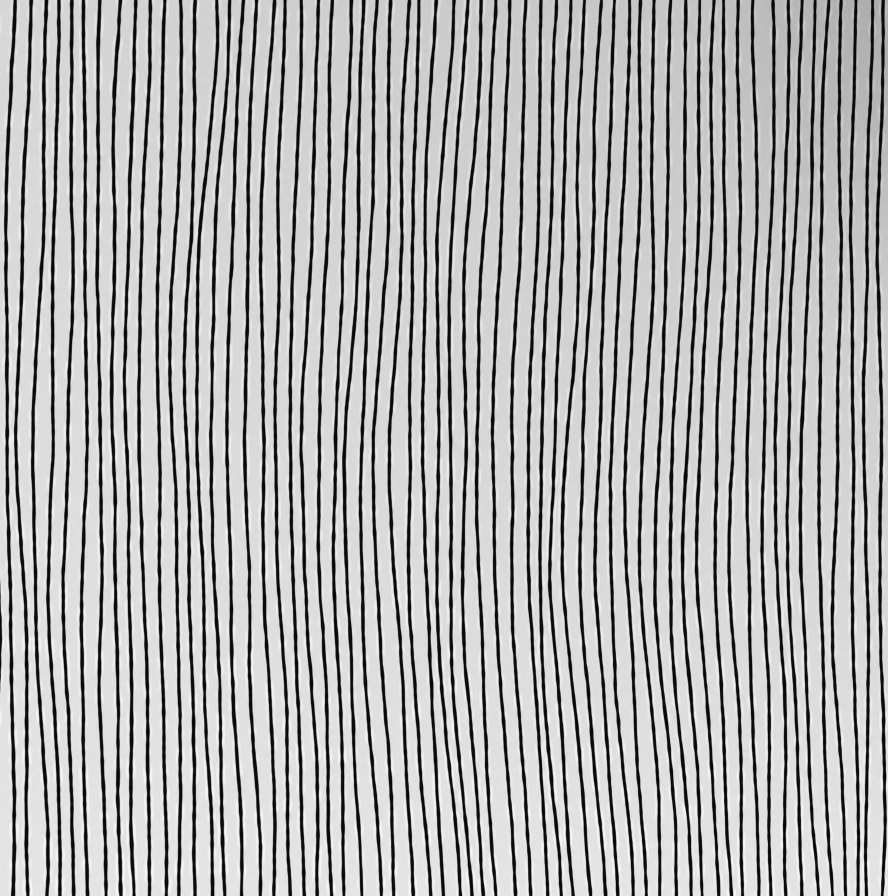
A Shadertoy shader for this pattern:

```glsl
// Hand-drawn vertical ink lines, wavering side by side on softly shaded grey paper.

#define LINE_COUNT 60.0     // lines across the canvas
#define HALF_WIDTH 0.00178  // half the pen width, in canvas widths
#define ROUGHNESS 0.0007    // unevenness of the pen width
#define LEAN 0.024          // shared drift to the right at top and bottom
#define SWAY 0.75           // slow wander shared by neighbours, in spacings
#define WOBBLE 0.42         // wander of each single line, in spacings
#define TREMOR 0.06         // small shake of the hand, in spacings
#define RIM_LIGHT 0.07      // brightness of the flecks beside the ink
#define INK_COLOR vec3(0.04)
#define PAPER_COLOR vec3(0.895)

vec2 hashGradient(vec2 cell) {
    vec3 p = fract(cell.xyx * vec3(0.1031, 0.1030, 0.0973));
    p += dot(p, p.yzx + 33.33);
    float angle = 6.28318 * fract((p.x + p.y) * p.z);
    return vec2(cos(angle), sin(angle));
}

float gradientNoise(vec2 p) {
    vec2 cell = floor(p), f = fract(p);
    vec2 u = f * f * f * (f * (f * 6.0 - 15.0) + 10.0);
    float a = dot(hashGradient(cell), f);
    float b = dot(hashGradient(cell + vec2(1, 0)), f - vec2(1, 0));
    float c = dot(hashGradient(cell + vec2(0, 1)), f - vec2(0, 1));
    float d = dot(hashGradient(cell + vec2(1, 1)), f - vec2(1, 1));
    return mix(mix(a, b, u.x), mix(c, d, u.x), u.y);
}

// Drift common to all lines, weakest at the left and right borders
float sharedBend(vec2 uv) {
    float top = smoothstep(0.45, 1.1, uv.y);
    float bottom = 1.0 - smoothstep(-0.1, 0.42, uv.y);
    float reach = mix(0.2, 1.0, 4.0 * uv.x * (1.0 - uv.x));
    return LEAN * reach * (0.8 * top + bottom);
}

// Horizontal position of one line at height y
float lineCenter(float id, float y) {
    float wander = SWAY * gradientNoise(vec2(id * 0.23 + 4.3, y * 2.3 + 1.7))
                 + WOBBLE * gradientNoise(vec2(id * 5.37 + 0.4, y * 4.5 + 8.2))
                 + TREMOR * gradientNoise(vec2(id * 3.71 + 0.3, y * 32.0));
    return (id + 0.5 + wander) / LINE_COUNT;
}

vec3 paper(vec2 uv) {
    float shade = 0.055 * uv.y + 0.09 * uv.x * uv.y;
    shade += 0.07 * smoothstep(0.75, 1.0, uv.x) * smoothstep(0.6, 1.0, uv.y);
    shade += 0.012 * gradientNoise(uv * 150.0);
    return PAPER_COLOR - shade;
}

void mainImage(out vec4 fragColor, in vec2 fragCoord) {
    vec2 uv = fragCoord / iResolution.xy;
    float blur = 0.8 / iResolution.x;
    float x = uv.x - sharedBend(uv);
    float nearestCell = floor(x * LINE_COUNT);
    float ink = 0.0, rim = 0.0;

    // Neighbouring lines may wander into this cell
    for (int i = -2; i <= 2; i++) {
        float id = nearestCell + float(i);
        float rough = gradientNoise(vec2(id * 7.13 + 0.6, uv.y * 95.0));
        float edge = abs(x - lineCenter(id, uv.y)) - HALF_WIDTH - ROUGHNESS * rough;
        ink = max(ink, 1.0 - smoothstep(-blur, blur, edge));

        // Broken pale flecks along the outer edge of the stroke
        float fleck = smoothstep(-0.2, 0.35, gradientNoise(vec2(id * 2.91, uv.y * 48.0)));
        rim = max(rim, fleck * (1.0 - smoothstep(0.0, 0.0022, abs(edge - 0.002))));
    }

    vec3 color = paper(uv) + RIM_LIGHT * rim;
    fragColor = vec4(mix(color, INK_COLOR, ink), 1.0);
}
```
